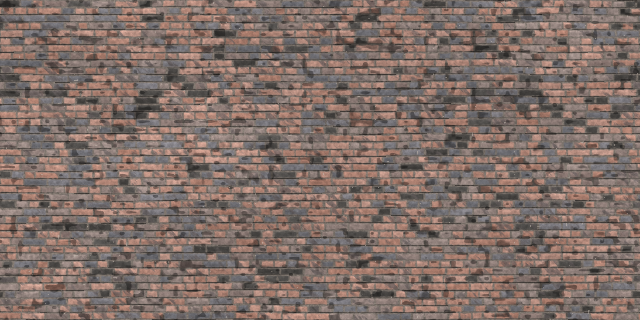
Give the GLSL for this texture, as a Shadertoy shader.

```glsl
// Weathered brick wall: 43 courses, 27 stretchers across, in a loose English bond.
// Cells are randomly split into headers; each brick gets a hashed fired colour,
// ragged edges, kiln marks and grain over grey mortar with shadowed beds.

float hash(vec2 p) {
    vec3 q = fract(vec3(p.xyx) * vec3(0.1031, 0.1030, 0.0973));
    q += dot(q, q.yzx + 33.33);
    return fract((q.x + q.y) * q.z);
}

float noise(vec2 p) {
    vec2 i = floor(p), f = fract(p);
    f = f * f * (3.0 - 2.0 * f);
    return mix(mix(hash(i), hash(i + vec2(1, 0)), f.x),
               mix(hash(i + vec2(0, 1)), hash(i + vec2(1, 1)), f.x), f.y);
}

float fbm(vec2 p) {
    float sum = 0.0, weight = 0.5;
    for (int i = 0; i < 4; i++) {
        sum += weight * noise(p);
        p = p * 2.03 + 17.0;
        weight *= 0.5;
    }
    return sum / 0.9375;
}

// Fired clay: red, mauve, slate blue or burnt
vec3 clayColor(float pick, float tone) {
    vec3 clay = mix(vec3(0.63, 0.46, 0.40), vec3(0.71, 0.56, 0.51), tone);
    if (pick > 0.50) clay = mix(vec3(0.51, 0.44, 0.42), vec3(0.58, 0.52, 0.50), tone);
    if (pick > 0.71) clay = mix(vec3(0.39, 0.39, 0.41), vec3(0.48, 0.47, 0.49), tone);
    if (pick > 0.91) clay = mix(vec3(0.25, 0.24, 0.23), vec3(0.33, 0.32, 0.31), tone);
    return clay;
}

void mainImage(out vec4 fragColor, in vec2 fragCoord) {
    // One unit is one course high
    vec2 wall = fragCoord / iResolution.xy * vec2(86.0, 43.0);
    float pixel = 43.0 / iResolution.y;
    float soft = 0.05 + 0.6 * pixel;

    // Courses sag slightly along their length
    float y = wall.y + 0.22 * (noise(wall * vec2(0.12, 0.3)) - 0.5);
    float course = floor(y);
    float headerCourse = mod(course, 2.0);

    // Stretcher cells, shifted a quarter brick on header courses
    float x = wall.x * 27.0 / 86.0 + 0.25 * headerCourse
            + 0.3 * hash(vec2(course, 3.0));
    float column = floor(x);
    vec2 cell = vec2(mod(column, 27.0), course);
    float along = x - column;
    float brickWidth = 86.0 / 27.0;

    // Split a cell into two headers, often on header courses
    float splitChance = mix(0.22, 0.82, headerCourse);
    if (hash(cell + 61.0) < splitChance) {
        float cut = 0.5 + 0.12 * (hash(cell + 83.0) - 0.5);
        float second = step(cut, along);
        along = mix(along / cut, (along - cut) / (1.0 - cut), second);
        brickWidth *= mix(cut, 1.0 - cut, second);
        cell.x += 40.0 * (1.0 + second);
    }

    // Distance to a ragged brick outline, negative inside
    vec2 local = vec2((along - 0.5) * brickWidth, y - course - 0.5);
    vec2 halfSize = vec2(0.5 * brickWidth - 0.11, 0.40)
                  - 0.06 * vec2(hash(cell + 7.0), hash(cell + 19.0));
    vec2 d = abs(local) - halfSize + 0.06;
    float edge = length(max(d, 0.0)) + min(max(d.x, d.y), 0.0) - 0.06;
    edge += 0.14 * (noise(wall * 3.1) - 0.5);
    float brick = 1.0 - smoothstep(-soft, soft, edge);

    // Brick face with slanted kiln marks and grain
    float grain = fbm(wall * 2.6);
    vec3 face = clayColor(hash(cell + 31.0), hash(cell + 47.0));
    vec2 slanted = vec2(wall.x + 0.8 * wall.y, wall.y) * vec2(0.9, 0.6);
    float kiln = smoothstep(0.58, 0.75, fbm(slanted + 9.0 * hash(cell + 5.0)));
    face = mix(face, vec3(0.37, 0.34, 0.34), 0.7 * kiln);
    face *= 0.80 + 0.42 * grain;
    face *= 1.0 + 0.10 * smoothstep(-0.1, 0.4, local.y);

    // Mortar, with a shadow beneath each brick
    vec3 mortar = vec3(0.49, 0.455, 0.425) * (0.72 + 0.5 * fbm(wall * 3.7 + 50.0));
    float shadow = smoothstep(-0.32, -0.46, local.y);
    mortar *= 1.0 - (0.18 + 0.32 * hash(cell + 71.0)) * shadow;
    vec3 color = mix(mortar, face, brick);

    // Broad grime, soot spots and rare pale chips
    color *= 0.91 + 0.2 * fbm(wall * vec2(0.07, 0.14) + 4.0);
    color *= 1.0 - 0.35 * smoothstep(0.70, 0.86, noise(wall * vec2(1.1, 1.8) + 90.0));
    float chip = smoothstep(0.95, 0.99, noise(wall * 2.3 + 130.0));
    color = mix(color, vec3(0.76, 0.72, 0.68), 0.6 * chip);

    fragColor = vec4(color, 1.0);
}
```
